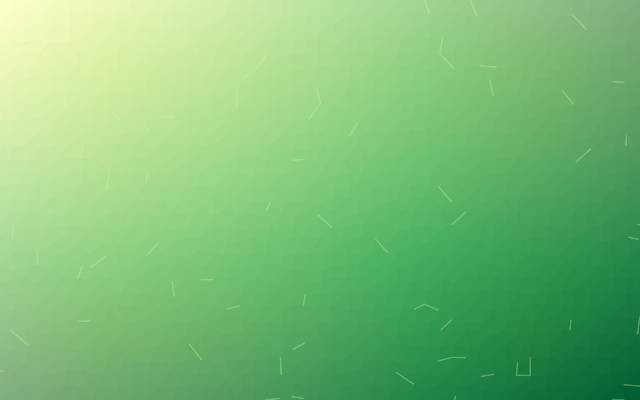
A WebGL 2 fragment shader for this background:

```glsl
#version 300 es
precision highp float;
// Low-poly mesh: a jittered grid is split into triangles, each filled flat
// with the average of two green ramps (left to right, top to bottom)
// sampled at its centroid. A few triangle edges show as thin pale seams.

#define ROWS 30.0          // grid cells over the canvas height
#define JITTER 0.56        // vertex displacement in cells
#define SEAM_CHANCE 0.016  // share of edges that are visible
#define SEAM_WIDTH 0.018   // half width in cells
#define SEAM_STRENGTH 0.32
#define SEAM_COLOR vec3(0.80, 0.96, 0.66)

uniform vec2 u_resolution;
out vec4 outColor;

const vec3 RAMP[7] = vec3[7](
  vec3(1.00, 1.00, 0.80), vec3(0.85, 0.94, 0.64), vec3(0.68, 0.87, 0.56),
  vec3(0.47, 0.78, 0.47), vec3(0.25, 0.67, 0.36), vec3(0.14, 0.52, 0.26),
  vec3(0.00, 0.36, 0.20));

float hash(vec2 p) {
  vec3 q = fract(p.xyx * vec3(0.1031, 0.1030, 0.0973));
  q += dot(q, q.yzx + 33.33);
  return fract((q.x + q.y) * q.z);
}

vec3 ramp(float t) {
  float s = clamp(t, 0.0, 1.0) * 6.0;
  int i = min(int(s), 5);
  return mix(RAMP[i], RAMP[i + 1], s - float(i));
}

vec2 vertex(vec2 id) {
  vec2 offset = vec2(hash(id + 17.0), hash(id + 71.0)) - 0.5;
  return id + JITTER * offset;
}

float cross2(vec2 a, vec2 b) { return a.x * b.y - a.y * b.x; }

// Signed distance to the line through a and b, positive on its left
float sideOf(vec2 p, vec2 a, vec2 b) {
  return cross2(b - a, p - a) / length(b - a);
}

// Coverage of a pale seam on the segment a-b, if that edge has one
float seam(vec2 p, vec2 a, vec2 b, float px) {
  vec2 e = b - a;
  float d = length(p - a - e * clamp(dot(p - a, e) / dot(e, e), 0.0, 1.0));
  float shown = step(hash((a + b) * 7.0 + 5.0), SEAM_CHANCE);
  return shown * (1.0 - smoothstep(SEAM_WIDTH, SEAM_WIDTH + px, d));
}

// Adds one counter-clockwise triangle, weighted by its smooth coverage
void addTriangle(vec2 p, vec2 a, vec2 b, vec2 c, vec2 size, float px,
                 inout vec4 sum, inout float line) {
  float inside = min(sideOf(p, a, b), min(sideOf(p, b, c), sideOf(p, c, a)));
  float weight = smoothstep(-0.5 * px, 0.5 * px, inside);
  vec2 center = (a + b + c) / (3.0 * size);
  vec3 color = mix(ramp(center.x), ramp(1.0 - center.y), 0.5);
  sum += vec4(color, 1.0) * weight;
  line = max(line, max(seam(p, a, b, px),
                       max(seam(p, b, c, px), seam(p, c, a, px))));
}

void main() {
  float px = ROWS / u_resolution.y;
  vec2 p = gl_FragCoord.xy * px;
  vec2 size = u_resolution * px;
  vec4 sum = vec4(0.0);
  float line = 0.0;

  // Jittered cells can reach into their neighbours
  for (int j = -1; j <= 1; j++) {
    for (int i = -1; i <= 1; i++) {
      vec2 id = floor(p) + vec2(i, j);
      vec2 a = vertex(id);
      vec2 b = vertex(id + vec2(1.0, 0.0));
      vec2 c = vertex(id + vec2(1.0, 1.0));
      vec2 d = vertex(id + vec2(0.0, 1.0));
      // Split along the shorter diagonal
      if (distance(a, c) < distance(b, d)) {
        addTriangle(p, a, b, c, size, px, sum, line);
        addTriangle(p, a, c, d, size, px, sum, line);
      } else {
        addTriangle(p, a, b, d, size, px, sum, line);
        addTriangle(p, b, c, d, size, px, sum, line);
      }
    }
  }

  vec3 color = sum.rgb / max(sum.a, 0.001);
  outColor = vec4(mix(color, SEAM_COLOR, SEAM_STRENGTH * line), 1.0);
}
```
